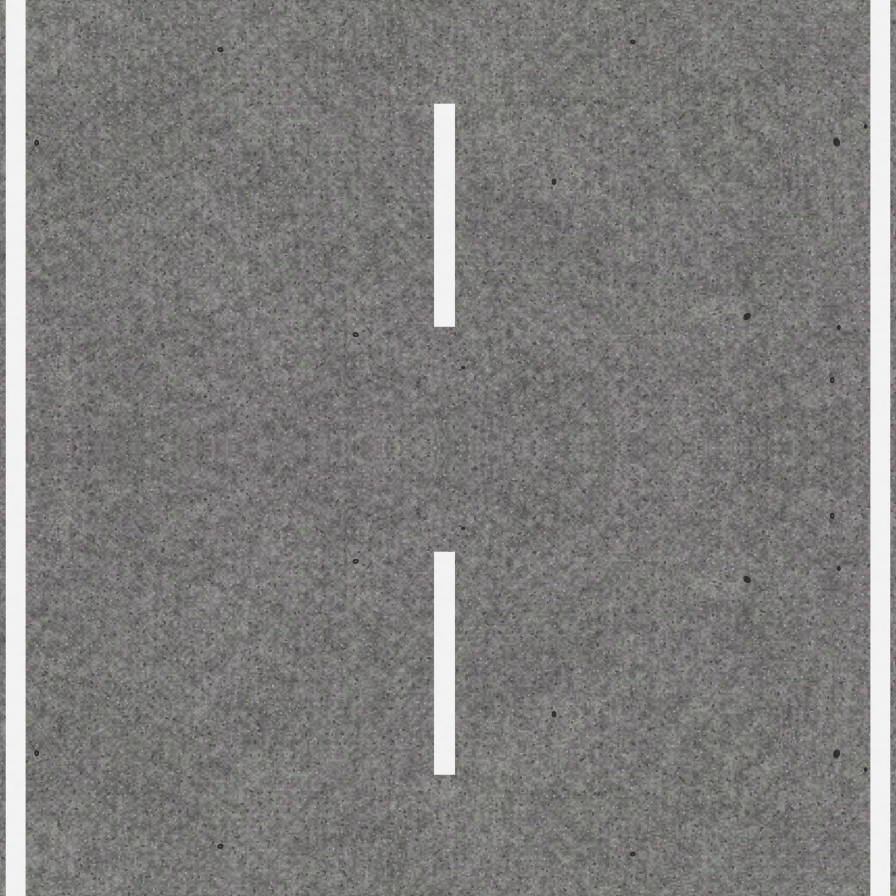
Write a WebGL 2 fragment shader that draws this texture.

```glsl
#version 300 es
precision highp float;
// Weathered asphalt road with two solid edge lines and a dashed centre line.

uniform vec2 u_resolution;
out vec4 fragColor;

float hash(vec2 p) {
    return fract(sin(dot(p, vec2(127.1, 311.7))) * 43758.5453);
}

float valueNoise(vec2 p) {
    vec2 cell = floor(p), f = fract(p);
    f = f * f * (3.0 - 2.0 * f);
    float low = mix(hash(cell), hash(cell + vec2(1, 0)), f.x);
    float high = mix(hash(cell + vec2(0, 1)), hash(cell + vec2(1, 1)), f.x);
    return mix(low, high, f.y);
}

// Signed distance to a box
float box(vec2 p, vec2 halfSize) {
    vec2 d = abs(p) - halfSize;
    return length(max(d, 0.0)) + min(max(d.x, d.y), 0.0);
}

// One jittered, rotated oval per grid cell; x: distance in canvas units, y: random id
vec2 scatter(vec2 p, float cells, float radius, float stretch) {
    vec2 cell = floor(p * cells);
    vec2 jitter = 0.25 + 0.5 * vec2(hash(cell + 3.7), hash(cell + 8.3));
    vec2 q = p - (cell + jitter) / cells;
    float angle = 6.283 * hash(cell + 15.1);
    q = mat2(cos(angle), -sin(angle), sin(angle), cos(angle)) * q;
    float size = radius * mix(0.6, 1.2, hash(cell + 21.9));
    return vec2(length(q * vec2(1.0, stretch)) - size, hash(cell + 31.3));
}

vec3 asphalt(vec2 uv, float pixel) {
    // The surface is mirrored about the middle of the canvas
    vec2 p = vec2(uv.x, abs(uv.y - 0.5));

    // Grain from fine grit to broad stains
    float tone = 0.472;
    tone += 0.150 * (valueNoise(p * 430.0) - 0.5);
    tone += 0.100 * (valueNoise(p * 210.0 + 17.0) - 0.5);
    tone += 0.060 * (valueNoise(p * 85.0 + 41.0) - 0.5);
    tone += 0.035 * (valueNoise(p * 14.0 + 73.0) - 0.5);
    tone += 0.030 * (p.y - 0.25);

    // Olive and violet mottling
    float violet = 0.65 * valueNoise(p * 150.0 + 90.0) + 0.35 * valueNoise(p * 20.0 + 55.0);
    violet = smoothstep(0.3, 0.75, violet + 0.12 - 0.4 * p.y);
    vec3 color = tone * mix(vec3(1.0, 1.012, 0.975), vec3(1.012, 0.978, 0.998), violet);

    // Small dark pores, light stones and warm grit
    for (int i = 0; i < 3; i++) {
        float layer = float(i);
        vec2 q = p + layer * vec2(0.37, 0.53);
        vec2 pore = scatter(q, 95.0 - 20.0 * layer, 0.0016 + 0.0003 * layer, 1.6);
        float poreMask = smoothstep(pixel, -pixel, pore.x) * step(0.72, pore.y);
        color = mix(color, vec3(0.25, 0.235, 0.235), 0.6 * poreMask);

        vec2 stone = scatter(q + 2.3, 105.0 - 20.0 * layer, 0.0013, 1.3);
        float stoneMask = smoothstep(pixel, -pixel, stone.x) * step(0.8, stone.y);
        vec3 stoneColor = mix(vec3(0.69, 0.69, 0.68), vec3(0.67, 0.58, 0.50), step(0.94, stone.y));
        color = mix(color, stoneColor, 0.65 * stoneMask);
    }

    // Rare deep pits with a lit lower rim, denser to the right
    vec2 pit = scatter(p + 5.1, 19.0, 0.0042, 1.3);
    float present = step(0.96 - 0.07 * uv.x, pit.y);
    float pitMask = smoothstep(pixel, -pixel, pit.x);
    float core = smoothstep(pixel, -pixel, pit.x + 0.0027);
    color = mix(color, vec3(0.13, 0.12, 0.12), 0.8 * present * pitMask);
    color = mix(color, vec3(0.46, 0.43, 0.40), present * core * step(0.95, pit.y));

    // Slender pale chips near the right lane
    vec2 chip = scatter(p + 7.7, 24.0, 0.0065, 5.0);
    float chipMask = smoothstep(pixel, -pixel, chip.x) * step(0.9, chip.y);
    chipMask *= smoothstep(0.74, 0.86, uv.x) * smoothstep(0.26, 0.12, p.y);
    return mix(color, vec3(0.75, 0.72, 0.67), 0.8 * chipMask);
}

void main() {
    vec2 uv = gl_FragCoord.xy / u_resolution;
    float pixel = 0.7 / min(u_resolution.x, u_resolution.y);
    vec3 color = asphalt(uv, pixel);

    // Painted lines: mirrored edges and dashes repeating every half canvas
    float edgeLine = abs(abs(uv.x - 0.5) - 0.4825) - 0.0111;
    vec2 dashPoint = vec2(uv.x - 0.4961, mod(uv.y, 0.5) - 0.2598);
    float dash = box(dashPoint, vec2(0.0117, 0.1245));
    float paint = smoothstep(pixel, -pixel, min(edgeLine, dash));
    vec3 paintColor = vec3(0.95 + 0.012 * (valueNoise(uv * 160.0) - 0.5));

    fragColor = vec4(mix(color, paintColor, paint), 1.0);
}
```
